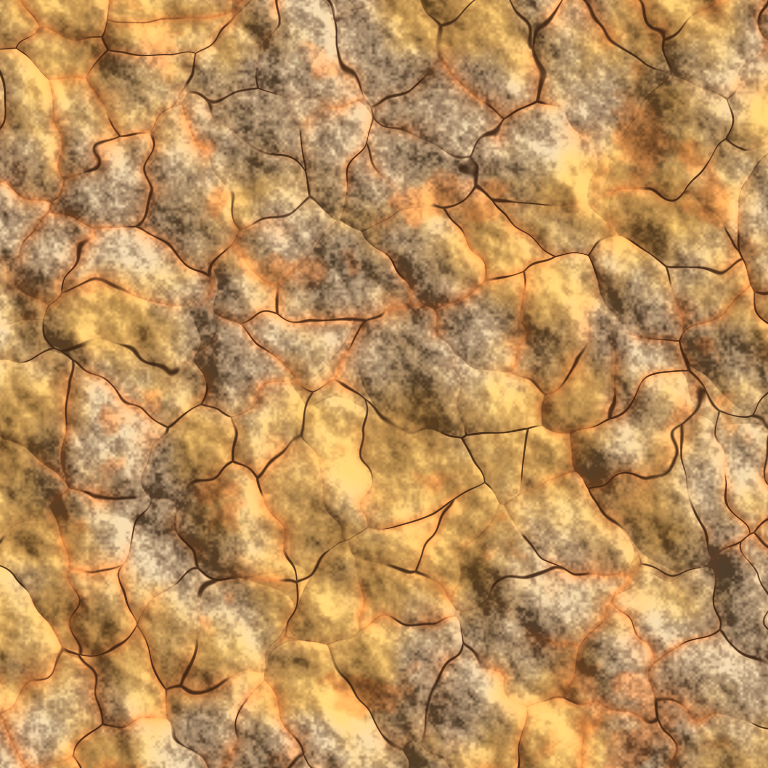
Write a Shadertoy shader that draws this texture.

```glsl
// Weathered golden-ochre rock crust with lit bumps, fine grain and rusty broken cracks.
#define CELLS 9.5
#define RELIEF 0.23
#define GRAIN 0.50
#define CRACK_WIDTH 0.0017
#define HALO_WIDTH 0.010
#define LIGHT_DIR vec2(0.80, 0.60)
#define SHADOW_COLOR vec3(0.30, 0.22, 0.13)
#define MID_COLOR vec3(0.70, 0.57, 0.39)
#define LIGHT_COLOR vec3(1.00, 0.87, 0.61)
#define RUST_COLOR vec3(0.82, 0.46, 0.22)
#define CRACK_COLOR vec3(0.22, 0.13, 0.07)

vec2 hash2(vec2 p) {
    vec3 q = fract(p.xyx * vec3(0.1031, 0.1030, 0.0973));
    q += dot(q, q.yzx + 33.33);
    return fract((q.xx + q.yz) * q.zy);
}

float noise(vec2 p) {
    vec2 i = floor(p), f = fract(p);
    f = f * f * (3.0 - 2.0 * f);
    float low = mix(hash2(i).x, hash2(i + vec2(1, 0)).x, f.x);
    float high = mix(hash2(i + vec2(0, 1)).x, hash2(i + vec2(1, 1)).x, f.x);
    return mix(low, high, f.y);
}

float fbm(vec2 p) {
    float sum = 0.0, amp = 0.5;
    for (int i = 0; i < 4; i++) {
        sum += amp * noise(p);
        p = mat2(1.6, 1.2, -1.2, 1.6) * p + 17.3;
        amp *= 0.5;
    }
    return sum / 0.9375;
}

// Bends the domain so that cell borders wander
vec2 warp(vec2 p) {
    vec2 broad = vec2(noise(p * 8.0), noise(p * 8.0 + 40.0)) - 0.5;
    vec2 fine = vec2(noise(p * 32.0 + 9.0), noise(p * 32.0 + 70.0)) - 0.5;
    return p + 0.075 * broad + 0.022 * fine;
}

// x: squared distance to the nearest cell centre, y: distance to the border
vec2 cells(vec2 p) {
    vec2 base = floor(p), f = fract(p), nearest = vec2(0);
    float best = 9.0, border = 9.0;
    for (int k = 0; k < 9; k++) {
        vec2 g = vec2(k % 3 - 1, k / 3 - 1);
        vec2 r = g + hash2(base + g) - f;
        if (dot(r, r) < best) { best = dot(r, r); nearest = r; }
    }
    for (int k = 0; k < 25; k++) {
        vec2 g = vec2(k % 5 - 2, k / 5 - 2);
        vec2 r = g + hash2(base + g) - f, d = r - nearest;
        if (dot(d, d) > 1e-4) border = min(border, dot(0.5 * (r + nearest), normalize(d)));
    }
    return vec2(best, border);
}

// Domes in each cell plus lumps of shrinking size
float height(vec2 p) {
    float h = -0.6 * min(cells(warp(p) * CELLS).x, 0.7) / CELLS;
    float freq = 10.0, weight = 1.35;
    for (int i = 0; i < 4; i++) {
        h += weight * noise(p * freq + 31.0 * float(i)) / freq;
        p = mat2(0.8, 0.6, -0.6, 0.8) * p;
        freq *= 2.0;
        weight *= 0.78;
    }
    return h;
}

void mainImage(out vec4 fragColor, in vec2 fragCoord) {
    vec2 p = fragCoord / iResolution.y + 3.0;
    float pixel = 1.0 / iResolution.y;

    // Slope towards the light
    float e = 0.002, h = height(p);
    vec2 grad = vec2(height(p + vec2(e, 0)) - h, height(p + vec2(0, e)) - h) / e;
    float slope = -dot(grad, LIGHT_DIR);

    // Fine grain, rougher in the dull patches
    float dull = smoothstep(0.35, 0.68, fbm(p * 7.0 + 5.0));
    float grain = 0.6 * noise(p * 150.0) + 0.6 * noise(p * 290.0 + 11.0) - 0.6;
    float tone = 0.54 + RELIEF * slope + GRAIN * grain * mix(0.55, 1.15, dull);
    tone += 0.16 * (fbm(p * 14.0 + 50.0) - 0.5) - 0.06 * (dull - 0.5);
    tone = clamp(tone, 0.0, 1.15);

    // Shadow to highlight ramp, tinted golden or grey
    vec3 color = mix(SHADOW_COLOR, MID_COLOR, smoothstep(-0.1, 0.56, tone));
    color = mix(color, LIGHT_COLOR, smoothstep(0.45, 1.0, tone));
    color *= mix(vec3(1.06, 0.99, 0.80), vec3(0.97, 1.0, 1.14), dull);

    // Rust stains and broken cracks along the cell borders
    float border = cells(warp(p) * CELLS).y / CELLS;
    float stain = smoothstep(0.38, 0.62, fbm(p * 9.0 + 80.0));
    float halo = exp(-border / HALO_WIDTH) * mix(0.12, 0.75, stain);
    halo = max(halo, 0.5 * smoothstep(0.66, 0.78, fbm(p * 11.0 + 23.0)));
    color = mix(color, RUST_COLOR * (0.55 + 0.85 * tone), halo);

    float open = smoothstep(0.44, 0.60, noise(p * 15.0 + 61.0));
    float width = CRACK_WIDTH * (0.4 + 0.9 * noise(p * 40.0));
    float crack = open * (1.0 - smoothstep(width - pixel, width + pixel, border));
    color = mix(color, CRACK_COLOR, 0.85 * crack);

    fragColor = vec4(clamp(color, 0.0, 1.0), 1.0);
}
```
